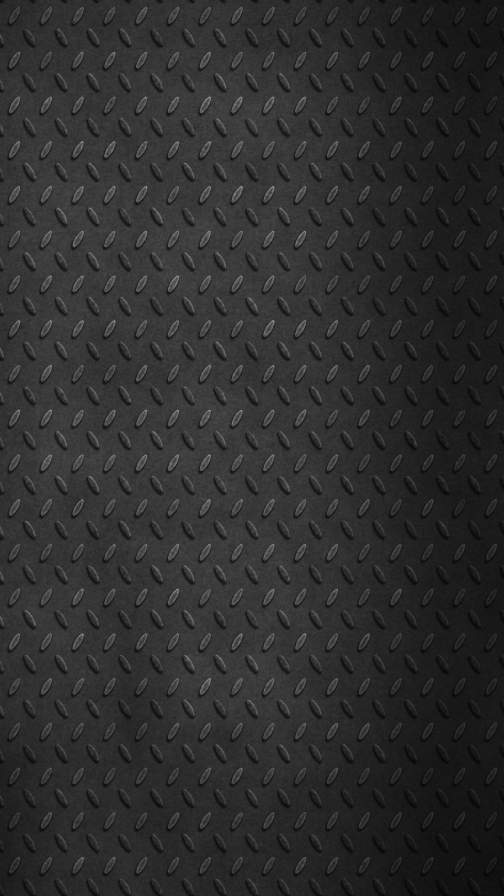
A Shadertoy shader for this texture:

```glsl
vec2 hash2(vec2 cell) {
    vec2 k = vec2(dot(cell, vec2(127.1, 311.7)), dot(cell, vec2(269.5, 183.3)));
    return fract(sin(k) * 43758.5) * 2.0 - 1.0;
}

float gradientNoise(vec2 p) {
    vec2 i = floor(p), f = fract(p);
    vec2 u = f * f * f * (f * (f * 6.0 - 15.0) + 10.0);
    vec2 e = vec2(0.0, 1.0);
    float low = mix(dot(hash2(i), f), dot(hash2(i + e.yx), f - e.yx), u.x);
    float high = mix(dot(hash2(i + e.xy), f - e.xy), dot(hash2(i + e.yy), f - e.yy), u.x);
    return mix(low, high, u.y);
}

float fbm(vec2 p) {
    float sum = 0.0, amplitude = 0.5;
    for (int i = 0; i < 5; i++) {
        sum += amplitude * gradientNoise(p);
        p = mat2(1.6, 1.2, -1.2, 1.6) * p + 7.3;
        amplitude *= 0.55;
    }
    return sum;
}

// Distance to a rounded lens leaning right (lean = 1) or left (lean = -1)
float lugDistance(vec2 q, float lean) {
    float s = 0.515 * lean, c = 0.857;
    q = abs(vec2(c * q.x - s * q.y, s * q.x + c * q.y));
    float tip = 0.87, waist = 0.17;
    float radius = (tip * tip + waist * waist) / (2.0 * waist);
    float offset = radius - waist;
    float d = (q.y - tip) * offset > q.x * tip
        ? length(q - vec2(0.0, tip))
        : length(q + vec2(offset, 0.0)) - radius;
    return d - 0.2;
}

// Smoky, worn plate brightness, fading to the right and the bottom
float plate(vec2 p, vec2 uv) {
    float smoke = fbm(p * vec2(0.06, 0.05) + 3.7);
    float side = smoothstep(0.5, 0.95, uv.x + 0.2 * smoke);
    float tone = 0.232 * (1.0 - 0.54 * side);
    tone *= mix(0.62, 1.0, smoothstep(-0.05, 0.38, uv.y + 0.15 * smoke));
    tone *= mix(0.78, 1.0, smoothstep(-0.06, 0.14, uv.x));
    tone *= 1.0 - 0.2 * smoothstep(0.85, 1.0, uv.y);
    tone *= 1.0 + 0.38 * smoke + 0.25 * fbm(p * 0.3);
    float grain = 0.13 * gradientNoise(p * 1.3) + 0.2 * gradientNoise(p * 2.7);
    return tone * (1.0 + grain + 0.18 * gradientNoise(p * 4.9));
}

void mainImage(out vec4 fragColor, in vec2 fragCoord) {
    // One unit is a hundredth of the canvas height
    vec2 p = 100.0 * fragCoord / iResolution.y;
    float pixel = 100.0 / iResolution.y;
    float metal = plate(p, fragCoord / iResolution.xy);
    float shade = metal;

    // Two interleaved lattices of lugs with opposite lean
    vec2 pitch = vec2(3.548, 4.993);
    vec2 light = vec2(0.42, 0.91);
    for (int i = 0; i < 2; i++) {
        float lean = 1.0 - 2.0 * float(i);
        vec2 grid = (p - mix(vec2(1.63, 98.28), vec2(3.35, 95.89), float(i))) / pitch;
        vec2 cell = floor(grid + 0.5);
        vec2 q = (grid - cell) * pitch;
        float wear = hash2(cell + 31.0 * float(i)).x;

        // Cast shadow, close under the lug
        float shadow = lugDistance(q + vec2(0.1, 0.22), lean);
        shade *= 1.0 - 0.62 * smoothstep(0.26, -0.12, shadow);

        // Raised face: dull centre, thin worn rim that catches the light
        float d = lugDistance(q, lean);
        float lit = (lugDistance(q + 0.05 * light, lean) - lugDistance(q - 0.05 * light, lean)) / 0.1;
        float rim = exp(-pow((d + 0.1) / 0.11, 2.0));
        float face = lean > 0.0 ? 1.2 : 1.0;
        face += rim * (0.36 + 0.14 * lean + 0.5 * lit) * (1.0 + 0.25 * wear);
        face += 0.06 * wear + 0.4 * gradientNoise(p * 2.6 + 5.0);
        shade = mix(shade, metal * face, smoothstep(0.5, -0.5, d / pixel));
    }

    fragColor = vec4(vec3(clamp(shade, 0.0, 1.0)), 1.0);
}
```
